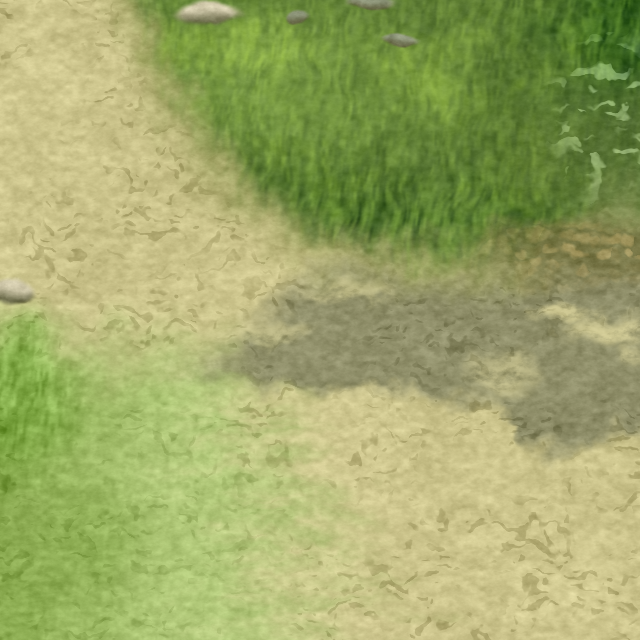
This texture is drawn by a Shadertoy shader. Its source:

```glsl
// Sunlit sandy path between grassy banks, with a tree shadow, stones and a shallow pool.

const vec3 SAND = vec3(0.80, 0.77, 0.55);
const vec3 SHADE = vec3(0.54, 0.54, 0.40);
const vec3 DEEP_GRASS = vec3(0.17, 0.35, 0.09);
const vec3 MID_GRASS = vec3(0.35, 0.47, 0.19);
const vec3 LIGHT_GRASS = vec3(0.52, 0.65, 0.29);
const vec3 PALE_GRASS = vec3(0.70, 0.79, 0.48);

// Sun gaps and stones: centre, then radii
const vec4 GAPS[8] = vec4[8](
    vec4(0.885, 0.507, 0.036, 0.017), vec4(0.957, 0.480, 0.055, 0.022),
    vec4(0.790, 0.422, 0.045, 0.028), vec4(0.555, 0.542, 0.065, 0.014),
    vec4(0.390, 0.482, 0.080, 0.014), vec4(0.282, 0.423, 0.030, 0.011),
    vec4(0.580, 0.382, 0.055, 0.012), vec4(0.990, 0.440, 0.025, 0.015));
const vec4 STONES[5] = vec4[5](
    vec4(0.325, 0.979, 0.050, 0.017), vec4(0.020, 0.545, 0.033, 0.018),
    vec4(0.626, 0.937, 0.028, 0.009), vec4(0.580, 0.996, 0.034, 0.011),
    vec4(0.465, 0.976, 0.017, 0.010));

float hash(vec2 p) {
    vec3 q = fract(p.xyx * 0.1031);
    q += dot(q, q.yzx + 33.33);
    return fract((q.x + q.y) * q.z);
}

float noise(vec2 p) {
    vec2 i = floor(p), f = fract(p);
    f = f * f * (3.0 - 2.0 * f);
    return mix(mix(hash(i), hash(i + vec2(1, 0)), f.x),
               mix(hash(i + vec2(0, 1)), hash(i + vec2(1, 1)), f.x), f.y);
}

float fbm(vec2 p) {
    float sum = 0.0, gain = 0.5;
    for (int i = 0; i < 4; i++) {
        sum += gain * noise(p);
        p = mat2(1.6, 1.2, -1.2, 1.6) * p + 7.3;
        gain *= 0.5;
    }
    return sum / 0.9375;
}

// Soft ellipse: one inside, fading over the given softness
float blob(vec2 p, vec2 centre, vec2 radius, float softness) {
    return 1.0 - smoothstep(1.0 - softness, 1.0 + softness, length((p - centre) / radius));
}

// Short leaning streaks in the range -0.5 to 0.5
float blades(vec2 p, float density) {
    p.x += 0.014 * noise(p * 24.0) - 0.12 * p.y;
    return 0.55 * noise(p * density * vec2(1.0, 0.33))
         + 0.45 * noise(p * density * vec2(1.8, 0.7) + 19.0) - 0.5;
}

// Height of the upper meadow's lower rim
float meadowRim(float x) {
    return 0.605 + 0.31 * pow(max(0.7 - x, 0.0) / 0.45, 3.2) + 0.09 * smoothstep(0.78, 1.0, x);
}

float treeShadow(vec2 p) {
    float top = 0.43 + 0.16 * smoothstep(0.25, 0.55, p.x);
    float bottom = 0.405 - 0.03 * smoothstep(0.30, 0.72, p.x)
                 - 0.085 * smoothstep(0.77, 0.82, p.x) + 0.045 * smoothstep(0.88, 1.0, p.x);
    return smoothstep(-0.03, 0.05, top - p.y) * smoothstep(-0.016, 0.022, p.y - bottom)
         * smoothstep(0.23, 0.42, p.x);
}

// Rounded pebbles: brightness in x, coverage in y
vec2 pebbles(vec2 p) {
    vec2 best = vec2(0.0);
    for (int k = 0; k < 9; k++) {
        vec2 id = floor(p) + vec2(k % 3 - 1, k / 3 - 1);
        vec2 centre = id + 0.25 + 0.5 * vec2(hash(id), hash(id + 41.0));
        float cover = blob(p, centre, vec2(0.55, 0.4) * (0.6 + 0.6 * hash(id + 9.0)), 0.4);
        if (cover > best.y) best = vec2(hash(id + 5.0), cover);
    }
    return best;
}

void mainImage(out vec4 fragColor, in vec2 fragCoord) {
    vec2 p = fragCoord / iResolution.xy;
    float broad = fbm(p * 7.0) - 0.5;
    float fine = fbm(p * vec2(85.0, 125.0)) - 0.5;
    vec2 warp = vec2(fbm(p * 22.0), fbm(p * 22.0 + 50.0)) - 0.5;
    vec2 q = p + 0.06 * warp;

    // Sand with ripples and sparse dark flecks
    float ripple = fbm(p * vec2(18.0, 55.0) + 2.0 * warp) - 0.5;
    float flecks = smoothstep(0.66, 0.85, noise(q * vec2(75.0, 130.0))) * smoothstep(0.4, 0.65, fbm(p * 12.0));
    vec3 color = SAND + 0.06 * broad + 0.16 * fine + 0.09 * ripple - 0.11 * flecks;

    // Pale turf from the lower left, with a brighter clump
    float turfEdge = p.x + 0.7 * max(p.y - 0.25, 0.0) + 0.3 * broad + 0.2 * ripple;
    float lowTurf = smoothstep(0.66, 0.32, turfEdge) * smoothstep(0.56, 0.36, p.y + 0.1 * warp.y);
    float rich = smoothstep(0.36, 0.0, p.x + 0.2 * broad) * smoothstep(0.5, 0.3, p.y);
    float clump = blob(q, vec2(0.01, 0.39), vec2(0.11, 0.12), 0.55);
    vec3 turf = mix(PALE_GRASS, LIGHT_GRASS, 0.9 * rich);
    turf = mix(turf, vec3(0.46, 0.64, 0.23), 0.7 * clump);
    turf += (0.06 + 0.22 * clump) * blades(p, 100.0) + 0.16 * fine + 0.08 * ripple - 0.07 * flecks;
    color = mix(color, turf, max(lowTurf, clump));

    // Tree shadow broken by sunlit gaps
    float gaps = 0.0;
    for (int i = 0; i < GAPS.length(); i++)
        gaps = max(gaps, blob(q, GAPS[i].xy, GAPS[i].zw, 0.7) * (i < 2 ? 1.0 : 0.6));
    gaps *= clamp(0.85 + 2.0 * ripple + fine, 0.0, 1.0);
    vec3 shade = SHADE + 0.05 * broad + 0.18 * fine + 0.05 * ripple - 0.08 * flecks;
    color = mix(color, shade, 0.92 * treeShadow(q) * (1.0 - gaps));
    color = mix(color, vec3(0.82, 0.80, 0.60), 0.5 * gaps);

    // Upper meadow, its dim fringe and darker right bank
    float rise = (p.y - meadowRim(p.x)) * mix(0.45, 1.0, smoothstep(0.2, 0.5, p.x));
    rise += 0.07 * warp.y + 0.03 * blades(p, 70.0);
    color = mix(color, vec3(0.58, 0.60, 0.34) + 0.2 * fine, 0.7 * smoothstep(-0.1, 0.01, rise));
    float bank = smoothstep(0.78, 0.97, p.x + 0.2 * broad) * smoothstep(0.7, 0.92, p.y);
    float rimDark = smoothstep(0.17, 0.03, rise) * smoothstep(0.35, 0.55, p.x);
    float sunny = blob(p, vec2(0.43, 0.87), vec2(0.25, 0.16), 0.7);
    vec3 meadow = mix(MID_GRASS, LIGHT_GRASS, clamp(0.5 * sunny + 0.7 * broad, 0.0, 1.0));
    meadow = mix(meadow, DEEP_GRASS, clamp(0.75 * bank + 0.3 * rimDark, 0.0, 1.0));
    float tufts = smoothstep(0.46, 0.72, fbm(p * vec2(9.0, 13.0) + 3.0));
    meadow += vec3(0.23, 0.25, 0.11) * blades(p, 105.0) * (0.75 + 0.6 * rimDark + 0.4 * bank);
    meadow += vec3(0.13, 0.14, 0.03) * tufts * (0.4 + blades(p, 80.0)) + 0.12 * fine;
    color = mix(color, meadow, smoothstep(-0.04, 0.055, rise));

    // Pool at the right with glints, and a pebbled shore
    float pool = blob(q, vec2(1.02, 0.75), vec2(0.19, 0.11), 0.6);
    color = mix(color, vec3(0.36, 0.45, 0.22) + 0.16 * fine, 0.7 * pool);
    float glint = smoothstep(0.66, 0.85, noise(q * vec2(42.0, 105.0)));
    color += 0.24 * glint * blob(p, vec2(0.96, 0.82), vec2(0.09, 0.12), 0.5);
    vec2 stones = pebbles(q * vec2(34.0, 44.0));
    vec3 gravel = mix(vec3(0.39, 0.39, 0.21), vec3(0.62, 0.56, 0.34), stones.x * stones.y);
    color = mix(color, gravel + 0.2 * fine, 0.75 * blob(q, vec2(0.95, 0.607), vec2(0.18, 0.045), 0.6));

    // Larger stones, lit from above
    vec2 r = p + 0.014 * warp;
    for (int i = 0; i < STONES.length(); i++) {
        vec4 s = STONES[i];
        vec3 top = i < 2 ? vec3(0.83, 0.80, 0.68) : vec3(0.56, 0.59, 0.48);
        vec3 rock = mix(vec3(0.40, 0.40, 0.27), top, smoothstep(-1.0, 0.5, (r.y - s.y) / s.w));
        color = mix(color, rock + 0.2 * fine, blob(r, s.xy, s.zw, 0.25));
    }
    fragColor = vec4(clamp(color, 0.0, 1.0), 1.0);
}
```
